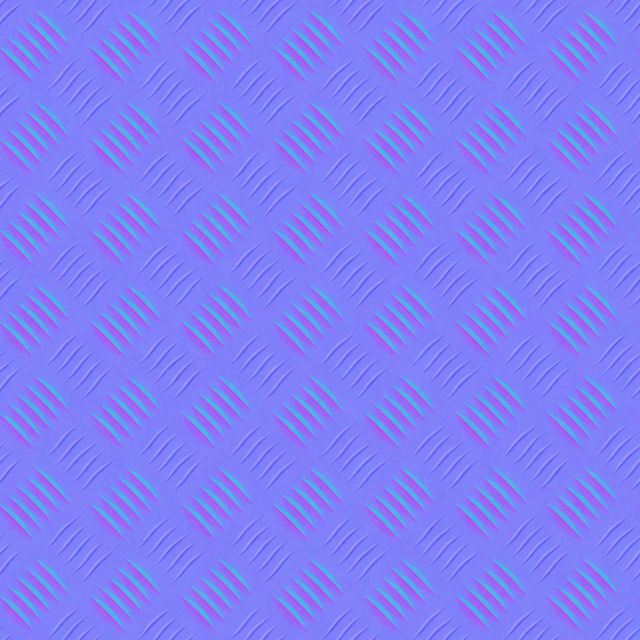
A WebGL 2 fragment shader for this texture map:

```glsl
#version 300 es
precision highp float;

uniform vec2 u_resolution;
out vec4 fragColor;

const float REPEATS = 7.0;
const vec2 DIAGONAL = vec2(0.70711);

float hash(vec2 p) {
  vec3 q = fract(p.xyx * vec3(0.1031, 0.1030, 0.0973));
  q += dot(q, q.yzx + 33.33);
  return fract((q.x + q.y) * q.z);
}

// Value noise on a lattice that wraps after "period" cells
float wrappedNoise(vec2 uv, float period) {
  vec2 p = uv * period;
  vec2 i = floor(p);
  vec2 f = fract(p);
  f = f * f * (3.0 - 2.0 * f);
  float low = mix(hash(mod(i, period)), hash(mod(i + vec2(1, 0), period)), f.x);
  float high = mix(hash(mod(i + vec2(0, 1), period)), hash(mod(i + 1.0, period)), f.x);
  return mix(low, high, f.y);
}

float band(float x, float start, float end, float soft) {
  return smoothstep(start - soft, start + soft, x) * (1.0 - smoothstep(end - soft, end + soft, x));
}

// Five wide lenses: negative slope is violet, positive slope is cyan
float wideSlope(vec2 grid, float grain, float pixel) {
  vec2 shifted = grid - vec2(0.367, 0.493) + 0.5;
  vec2 cell = mod(floor(shifted), REPEATS);
  vec2 p = fract(shifted) - 0.5;
  float along = dot(p, DIAGONAL * vec2(1, -1));
  float across = dot(p, DIAGONAL);
  float index = clamp(round(across / 0.14), -2.0, 2.0);
  float offset = across - index * 0.14;
  float variation = hash(cell * 5.0 + index + 3.0);

  // The lower flank is fuller towards its right end
  float skewed = along + (offset > 0.0 ? 0.012 : -0.012);
  float reach = skewed / (0.275 + 0.015 * variation);
  float halfWidth = 0.072 * max(1.0 - reach * reach, 0.0);
  float v = offset / max(halfWidth, 0.008);
  float soft = max(0.07, pixel / max(halfWidth, 0.012));
  float inside = smoothstep(-pixel, pixel, halfWidth - abs(offset));

  float cyan = band(v, 0.16, 0.86, soft) * (0.29 + 0.16 * grain);
  float magenta = band(v, -0.16, 0.1, soft) * (0.36 + 0.1 * variation);
  float violet = band(v, -0.98, -0.16, soft) * (0.13 + 0.12 * grain);
  float rim = band(v, 0.91, 1.0, soft) * 0.22;
  float slope = (cyan - magenta - violet - rim) * inside;

  // Faint rounding of the plate around the lenses
  float gap = abs(offset) - halfWidth;
  float halo = exp(-max(gap, 0.0) * 45.0) * (1.0 - smoothstep(0.25, 0.32, abs(along)));
  return slope + (1.0 - inside) * halo * sign(offset) * 0.09;
}

// Five thin wavy grooves: positive slope is pale, negative slope is dark
float thinSlope(vec2 grid, float grain, float pixel) {
  vec2 shifted = grid - vec2(0.867, 0.996) + 0.5;
  vec2 cell = mod(floor(shifted), REPEATS);
  vec2 p = fract(shifted) - 0.5;
  float along = dot(p, DIAGONAL);
  float across = dot(p, DIAGONAL * vec2(-1, 1));
  float index = clamp(round(across / 0.133), -2.0, 2.0);
  float variation = hash(cell * 7.0 + index + 11.0);
  float wave = 0.009 * sin(along * 13.0 + variation * 1.6);
  float offset = across - index * 0.133 - wave + along * (variation - 0.5) * 0.03;

  float reach = along / (0.275 + 0.025 * variation);
  float halfWidth = 0.032 * max(1.0 - reach * reach, 0.0);
  float v = offset / max(halfWidth, 0.008);
  float soft = max(0.18, pixel / max(halfWidth, 0.012));
  float inside = smoothstep(-pixel, pixel, halfWidth - abs(offset));
  float pale = band(v, 0.05, 0.8, soft) * (0.15 + 0.08 * grain);
  float dark = band(v, -0.8, -0.05, soft) * (0.2 + 0.1 * grain);
  return (pale - dark) * inside;
}

void main() {
  vec2 uv = gl_FragCoord.xy / u_resolution;
  vec2 grid = uv * REPEATS;
  float pixel = REPEATS / min(u_resolution.x, u_resolution.y);
  float grain = wrappedNoise(uv, 230.0);

  // Slopes of both sets, then shallow unevenness of the plate
  vec2 slope = wideSlope(grid, grain, pixel) * vec2(-1, 1);
  slope += thinSlope(grid, grain, pixel);
  slope += 0.05 * (vec2(wrappedNoise(uv + 0.37, 190.0), wrappedNoise(uv + 0.71, 190.0)) - 0.5);
  slope += 0.04 * (vec2(wrappedNoise(uv + 0.19, 42.0), wrappedNoise(uv + 0.53, 42.0)) - 0.5);

  float facing = sqrt(max(1.0 - dot(slope, slope), 0.0));
  vec3 color = vec3(0.505 + 0.5 * slope, 0.48 + 0.5 * facing);
  fragColor = vec4(color, 1.0);
}
```
